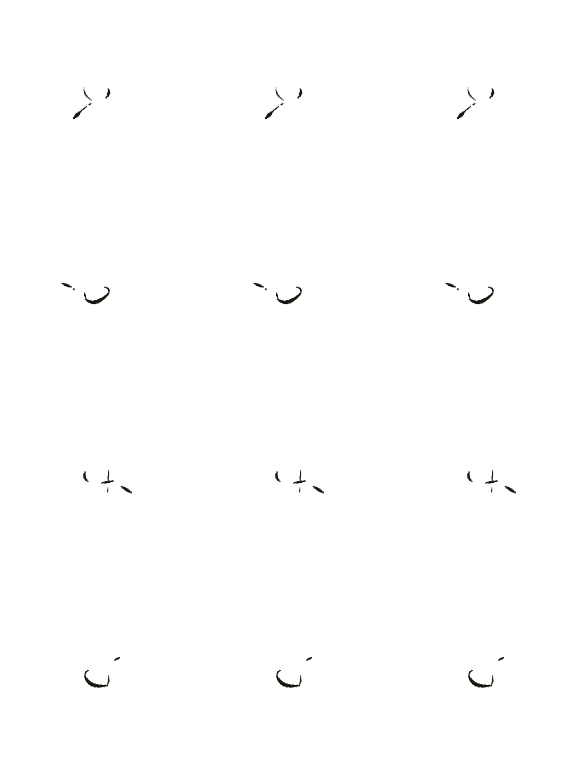
This pattern is drawn by a WebGL 2 fragment shader. Its source:

```glsl
#version 300 es
precision highp float;
// Sparse ink flecks on white: three columns by four rows, each row with its own
// broken ring and stray dashes. Every mark is a tapered quadratic curve whose
// distance is found by walking short segments; layered sines roughen the edge.

uniform vec2 u_resolution;
out vec4 fragColor;

const vec2  REPEATS   = vec2(3.0, 4.0);
const float CELL      = 192.0;   // design units across one cell
const float TIP       = 0.4;     // stroke width at its ends, relative to the middle
const float ROUGHNESS = 0.28;    // edge wobble in design units
const int   STEPS     = 10;      // segments per curve
const vec3  PAPER     = vec3(1.0);
const vec3  INK       = vec3(0.10, 0.09, 0.06);

// Signed distance to a curve from a to c, pulled toward b, tapered at both ends
float stroke(vec2 p, vec2 a, vec2 b, vec2 c, float halfWidth) {
    float d = 1e5;
    vec2 start = a;
    for (int i = 1; i <= STEPS; i++) {
        float t = float(i) / float(STEPS);
        vec2 end = mix(mix(a, b, t), mix(b, c, t), t);
        vec2 along = end - start;
        float h = clamp(dot(p - start, along) / dot(along, along), 0.0, 1.0);
        float s = t + (h - 1.0) / float(STEPS);
        float w = halfWidth * mix(TIP, 1.0, sin(3.14159 * s));
        d = min(d, length(p - start - along * h) - w);
        start = end;
    }
    return d;
}

float dash(vec2 p, vec2 a, vec2 c, float halfWidth) {
    return stroke(p, a, 0.5 * (a + c), c, halfWidth);
}

// Corner, short right arc and a falling tail
float forkMark(vec2 p) {
    float d = stroke(p, vec2(-12.0, 8.0), vec2(-12.0, 0.0), vec2(-4.5, -4.0), 0.7);
    d = min(d, stroke(p, vec2(12.0, 7.0), vec2(14.5, 3.0), vec2(10.0, -2.0), 1.4));
    d = min(d, dash(p, vec2(-22.5, -22.5), vec2(-15.5, -15.5), 1.8));
    d = min(d, dash(p, vec2(-16.0, -16.0), vec2(-9.0, -10.0), 0.7));
    return min(d, dash(p, vec2(-7.0, -8.5), vec2(-5.0, -8.0), 0.9));
}

// Bowl rising to a right hook, with a dash and dot to its left
float hookMark(vec2 p) {
    float d = stroke(p, vec2(-10.5, -11.0), vec2(-1.0, -20.0), vec2(13.0, -5.0), 1.9);
    d = min(d, stroke(p, vec2(13.0, -5.0), vec2(13.5, 0.0), vec2(8.5, 1.0), 0.9));
    d = min(d, dash(p, vec2(-11.3, -5.0), vec2(-10.5, -10.0), 0.9));
    d = min(d, dash(p, vec2(-34.0, 4.7), vec2(-25.0, 1.0), 1.4));
    return min(d, dash(p, vec2(-22.5, -1.0), vec2(-21.5, -1.5), 0.9));
}

// Short left arc, a thin cross and a falling dash
float crossMark(vec2 p) {
    float d = stroke(p, vec2(-10.7, 8.0), vec2(-13.5, 3.0), vec2(-8.0, -1.5), 1.3);
    d = min(d, dash(p, vec2(12.7, 10.0), vec2(12.0, -3.0), 0.6));
    d = min(d, dash(p, vec2(11.8, -8.0), vec2(11.5, -12.0), 0.6));
    d = min(d, dash(p, vec2(5.5, -3.0), vec2(17.5, -1.0), 1.2));
    return min(d, dash(p, vec2(25.5, -6.5), vec2(35.5, -12.8), 1.5));
}

// Bowl weighted to the left, with a small rising dash
float bowlMark(vec2 p) {
    float d = stroke(p, vec2(-11.0, -4.0), vec2(-7.0, -16.5), vec2(11.0, -13.5), 1.9);
    d = min(d, stroke(p, vec2(11.0, -13.0), vec2(13.5, -9.0), vec2(12.5, -4.0), 0.8));
    d = min(d, stroke(p, vec2(-7.5, 1.5), vec2(-11.0, 1.0), vec2(-11.3, -4.5), 0.8));
    return min(d, dash(p, vec2(18.5, 11.8), vec2(23.5, 14.5), 1.1));
}

float roughEdge(vec2 p) {
    return 0.6 * sin(p.x * 1.9 + 2.0 * sin(p.y * 0.8))
         + 0.4 * sin(p.y * 2.7 - p.x * 1.1);
}

void main() {
    vec2 grid = gl_FragCoord.xy / u_resolution * REPEATS;
    vec2 p = (fract(grid) - 0.5) * CELL;
    int row = int(REPEATS.y - 1.0 - floor(grid.y));   // counted from the top

    float d;
    if (row == 0) d = forkMark(p);
    else if (row == 1) d = hookMark(p);
    else if (row == 2) d = crossMark(p);
    else d = bowlMark(p);
    d += ROUGHNESS * roughEdge(p);

    // Edge softness of about one output sample
    float soft = 0.6 * CELL * REPEATS.x / u_resolution.x;
    float ink = 1.0 - smoothstep(-soft, soft, d);
    fragColor = vec4(mix(PAPER, INK, ink), 1.0);
}
```
